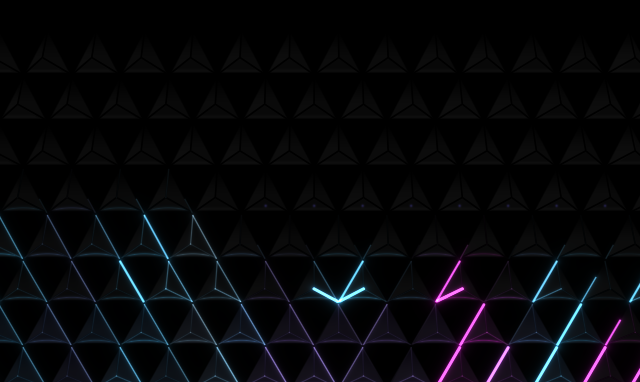
A WebGL 1 fragment shader for this background:

```glsl
precision highp float;
// A dark wall of three-sided pyramids in staggered rows, with neon light caught
// in the grooves of the lower rows. Each pixel visits the nearest 3 x 3 cells,
// shading the facets and adding glowing segments whose power follows column and row.

uniform vec2 u_resolution;

float hash(vec2 p) {
    vec3 q = fract(p.xyx * vec3(0.1031, 0.1030, 0.0973));
    q += dot(q, q.yzx + 33.33);
    return fract((q.x + q.y) * q.z);
}

float bump(float x, float center, float width) {
    float d = (x - center) / width;
    return exp(-d * d);
}

float segment(vec2 p, vec2 a, vec2 b) {
    vec2 ab = b - a;
    return length(p - a - ab * clamp(dot(p - a, ab) / dot(ab, ab), 0.0, 1.0));
}

// Neon line: pale core, tight halo and a wide faint bloom
vec3 neon(float d, float power, vec3 tint, float px) {
    float width = 0.008 + 0.018 * smoothstep(0.6, 1.2, power);
    float core = 1.0 - smoothstep(width - px * 0.5, width + px, d);
    float halo = 0.5 * exp(-d * 32.0) + 0.1 * exp(-d * 9.0);
    return power * (mix(tint, vec3(0.9, 0.97, 1.0), 0.4) * core * 0.8 + tint * halo * power);
}

// Light colour: cyan with violet and magenta zones
vec3 tintAt(float x, float row) {
    float low = step(5.5, row);
    float violet = 0.7 * bump(x, 1.3, 0.5) + bump(x, 5.6, 0.6)
        + low * smoothstep(5.0, 5.8, x) * (1.0 - smoothstep(8.3, 9.2, x));
    float magenta = bump(x, 9.8, 0.85) * 1.4 + low * smoothstep(12.1, 12.5, x);
    vec3 tint = mix(vec3(0.2, 0.7, 0.95), vec3(0.55, 0.4, 0.9), min(violet, 1.0));
    tint = mix(tint, vec3(0.75, 0.82, 0.9), 0.6 * bump(x, 4.1, 0.5));
    return mix(tint, vec3(0.92, 0.1, 0.88), min(magenta, 1.0));
}

// One pyramid: p is relative to its apex, y pointing down
vec3 pyramid(vec2 p, float x, float row, float px) {
    float rnd = hash(vec2(floor(x) + 7.0, row + 3.0));
    vec2 center = vec2((x - 6.6) * 0.019, 0.53 + 0.013 * row);
    vec2 leftFoot = vec2(-0.48, 0.87);
    vec2 rightFoot = vec2(0.48, 0.87);
    float spine = segment(p, vec2(0.0), center);
    float leftRib = segment(p, center, leftFoot);
    float rightRib = segment(p, center, rightFoot);

    // Matte facets separated by black grooves
    float body = max((abs(p.x) - 0.53 * p.y) * 0.88, p.y - 0.84);
    float mask = 1.0 - smoothstep(-px, px, body);
    vec2 w = p - center;
    float ridge = (0.87 - center.y) * abs(w.x) / 0.47;
    float bottom = smoothstep(-px, px, w.y - ridge);
    float side = mix(0.047, 0.038, smoothstep(-px, px, w.x));
    float shade = mix(side * smoothstep(-0.1, 0.6, p.y), 0.034, bottom);
    shade += 0.02 * bottom * bump(p.y, 0.8, 0.03) + 0.006 * (rnd - 0.5);
    float groove = min(spine, min(leftRib, rightRib));
    shade *= smoothstep(0.005, 0.03, groove);
    vec3 color = vec3(shade) * mask;

    // How far the light has reached this cell
    float level = clamp((row - 2.65 - smoothstep(4.0, 5.0, x)) * 0.6, 0.0, 1.0);
    float low = step(5.5, row);
    vec3 tint = tintAt(x, row);
    color += mask * tint * vec3(0.7, 0.6, 0.8) * 0.06 * low * (1.0 - smoothstep(11.5, 13.0, x));

    // Small blue glints just above the lit rows
    float glint = exp(-dot(p - vec2(0.0, 0.74), p - vec2(0.0, 0.74)) * 1200.0);
    color += vec3(0.1, 0.09, 0.24) * glint * step(abs(row - 3.0), 0.5) * step(4.5, x);
    if (level <= 0.0) return color;

    // Outer edges: falling ones on the left, rising ones on the right
    float start = 0.7 * (1.0 - smoothstep(0.3, 0.7, level));
    float fall = (1.0 - smoothstep(6.3, 7.8, x)) * (0.45 + 0.25 * rnd);
    fall += 0.65 * bump(x, 2.7, 0.4) * (1.0 - low);
    float wave = 0.5 + 0.5 * cos(3.14159 * (x - 9.7));
    float far = step(12.0, x);
    float rise = max(wave, max(0.7 * far, 0.9 * step(6.5, row) * step(9.0, x)));
    rise *= smoothstep(6.8, 7.3, x) * mix(1.25, 0.55, low * step(x, 9.0));
    float riseStart = max(start, 0.4 * far * step(row, 6.5));
    color += neon(segment(p, rightFoot * start, rightFoot), fall * level, tint, px);
    color += neon(segment(p, leftFoot * riseStart, leftFoot), rise * level, tint, px);

    // Inner ribs, hottest in the first fully lit row
    float first = step(abs(row - 5.0), 0.5);
    float hotLeft = first * smoothstep(0.7, 0.9, wave) * step(7.0, x) * (1.0 - 0.6 * step(11.0, x));
    float hotRight = first * (bump(x, 6.46, 0.3) + 0.6 * bump(x, 4.0, 0.7));
    float faint = level * level * (0.1 + 0.2 * rnd) * (1.0 - 0.7 * far);
    vec2 hotEnd = mix(center, leftFoot, 0.95);
    color += neon(segment(p, center, hotEnd), max(hotLeft * 1.2, faint), tint, px);
    color += neon(rightRib, max(hotRight * 1.2, faint), tint, px);
    float spinePower = level * (0.12 + 0.3 * bump(x, 3.8, 1.0) * (1.0 - low));
    color += neon(spine, spinePower, tint, px);

    // Curved reflection along the base
    float arc = abs(p.y - 0.78 - 0.35 * p.x * p.x);
    float span = 1.0 - smoothstep(0.25, 0.46, abs(p.x));
    color += tint * exp(-arc * 50.0) * span * (0.18 + 0.2 * rnd) * sqrt(level) * (1.0 - 0.6 * far);
    return color;
}

void main() {
    vec2 uv = gl_FragCoord.xy / u_resolution;
    float down = 1.0 - uv.y;
    // Columns across and rows down, with rows slightly tighter near the bottom
    vec2 grid = vec2(uv.x * 13.2, down * 8.303 - 0.686 + max(down - 0.685, 0.0) * 0.577);
    float px = 13.2 / u_resolution.x;
    vec3 color = vec3(0.0);
    for (int j = -1; j <= 1; j++) {
        float row = floor(grid.y) + float(j);
        float shift = 0.98 - 0.5 * mod(row, 2.0);
        for (int i = -1; i <= 1; i++) {
            float x = floor(grid.x - shift + 0.5) + float(i) + shift;
            vec2 p = vec2(grid.x - x, (grid.y - row) * 0.94);
            color += pyramid(p, x, row, px) * step(-0.5, row);
        }
    }
    gl_FragColor = vec4(min(color, 1.0), 1.0);
}
```
